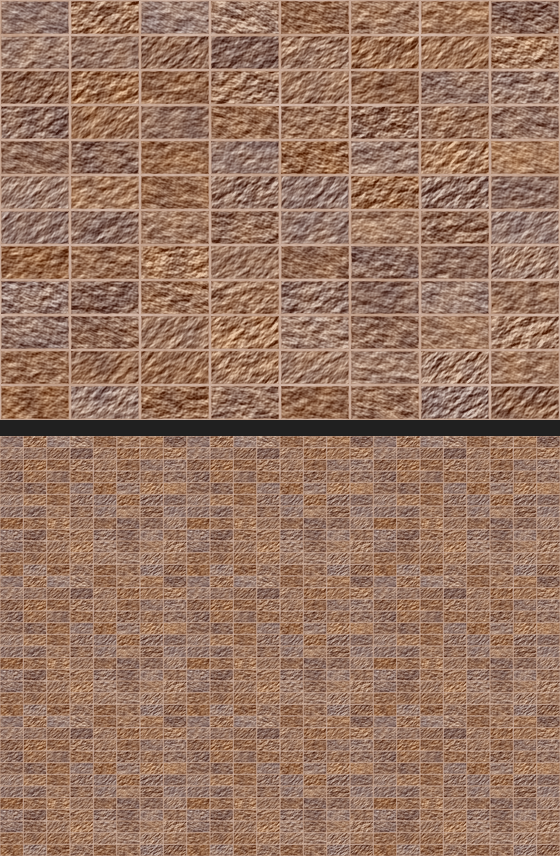
Top: one tile. Bottom: repeated 3 by 3.
A Shadertoy shader for this texture:

```glsl
// Stack-bonded wall of split-face reddish brown bricks with thin pale joints; tiles seamlessly.

const vec2  BRICKS       = vec2(8.0, 12.0);   // repeats across and down
const vec2  BRICK_SIZE   = vec2(2.0, 1.0);    // one brick in wall units
const float JOINT_HALF   = 0.042;             // half the joint width
const float JOINT_SOFT   = 0.022;
const float EDGE_WOBBLE  = 0.018;
const float GRAIN_SCALE  = 4.2;               // coarsest chips per wall unit
const float GRAIN_GAIN   = 0.58;
const int   GRAIN_LAYERS = 3;
const vec2  LIGHT_STEP   = vec2(-0.022, 0.046);
const float RELIEF       = 1.9;               // strength of the slanting light
const float CAVITY       = 0.38;              // darkening of hollows
const float BASE_TONE    = 0.53;
const float TONE_SPREAD  = 0.22;              // brightness range between bricks
const float NO_WRAP      = 4096.0;

const vec3 STONE_DARK  = vec3(0.34, 0.17, 0.09);
const vec3 STONE_LIGHT = vec3(0.81, 0.70, 0.62);
const vec3 JOINT_TAN   = vec3(0.71, 0.56, 0.46);
const vec3 JOINT_PALE  = vec3(0.82, 0.71, 0.65);
const vec3 WARM_SHIFT  = vec3(0.07, 0.01, -0.07);

// Integer hash giving two values in 0..1
vec2 hash2(vec2 cell) {
    const uint MULT = 1664525u;
    uvec2 n = uvec2(ivec2(cell)) * MULT + 1013904223u;
    n.x += n.y * MULT;
    n.y += n.x * MULT;
    n ^= n >> 16u;
    n.x += n.y * MULT;
    n.y += n.x * MULT;
    n ^= n >> 16u;
    return vec2(n & 65535u) / 65535.0;
}

// Contribution of one lattice corner
float corner(vec2 cell, vec2 offset, vec2 period) {
    float angle = 6.2832 * hash2(mod(cell, period)).x;
    return dot(vec2(cos(angle), sin(angle)), offset);
}

// Gradient noise that wraps after period cells
float gradientNoise(vec2 p, vec2 period) {
    vec2 i = floor(p);
    vec2 f = p - i;
    vec2 w = f * f * f * (f * (f * 6.0 - 15.0) + 10.0);
    vec2 e = vec2(1.0, 0.0);
    float low  = mix(corner(i, f, period), corner(i + e.xy, f - e.xy, period), w.x);
    float high = mix(corner(i + e.yx, f - e.yx, period), corner(i + e.xx, f - e.xx, period), w.x);
    return mix(low, high, w.y);
}

// Height of the broken stone face, chips stretched along a slant
float stoneHeight(vec2 p, float slant, vec2 seed) {
    vec2 q = vec2(p.x * 0.75, p.y - slant * p.x) * GRAIN_SCALE + seed * 200.0;
    float height = 0.0;
    float amplitude = 0.5;
    for (int i = 0; i < GRAIN_LAYERS; i++) {
        height += amplitude * gradientNoise(q, vec2(NO_WRAP));
        q = q * 2.0 + 17.3;
        amplitude *= GRAIN_GAIN;
    }
    return height;
}

// Colour of one brick at a point measured from its lower left corner
vec3 stoneColour(vec2 p, vec2 id, float edge) {
    vec2 seed = hash2(id);
    vec2 look = hash2(id + 50.0);
    float slant = mix(-0.25, 0.65, look.x);
    float height = stoneHeight(p, slant, seed);
    float lit = height - stoneHeight(p + LIGHT_STEP, slant, seed);
    float patches = gradientNoise(p * 1.6 + seed.yx * 90.0, vec2(NO_WRAP));

    float contrast = mix(0.85, 1.3, look.y * look.y);
    float tone = BASE_TONE + TONE_SPREAD * (seed.x - 0.55) + 0.16 * patches;
    tone += contrast * (RELIEF * lit + CAVITY * height);
    tone -= 0.10 * (1.0 - smoothstep(JOINT_HALF, JOINT_HALF + 0.07, edge));

    vec3 colour = mix(STONE_DARK, STONE_LIGHT, clamp(tone, -0.15, 1.15));
    return colour + WARM_SHIFT * (seed.y - 0.5 + 0.5 * patches);
}

// Mortar: pale along the middle, tan at the sides, uneven along the wall
vec3 jointColour(vec2 wall, vec2 wallSize, float edge) {
    float stain = gradientNoise(wall * 0.5, wallSize * 0.5);
    float grit = gradientNoise(wall * 9.0, wallSize * 9.0);
    float middle = 1.0 - smoothstep(0.0, JOINT_HALF, edge);
    float pale = 0.35 + 0.5 * middle + 0.7 * stain + 0.35 * grit;
    return mix(JOINT_TAN, JOINT_PALE, clamp(pale, 0.0, 1.15));
}

void mainImage(out vec4 fragColor, in vec2 fragCoord) {
    vec2 wallSize = BRICKS * BRICK_SIZE;
    vec2 wall = fragCoord / iResolution.xy * wallSize;
    vec2 id = mod(floor(wall / BRICK_SIZE), BRICKS);
    vec2 local = mod(wall, BRICK_SIZE);

    // Distance to the joint centre line
    vec2 border = min(local, BRICK_SIZE - local);
    float edge = min(border.x, border.y);

    // Slightly chipped outline, softened by at least a pixel
    float wobble = EDGE_WOBBLE * gradientNoise(wall * 6.0, wallSize * 6.0);
    float soft = max(JOINT_SOFT, 0.7 * wallSize.y / iResolution.y);
    float stone = smoothstep(JOINT_HALF - soft, JOINT_HALF + soft, edge + wobble);

    vec3 colour = mix(jointColour(wall, wallSize, edge), stoneColour(local, id, edge), stone);
    fragColor = vec4(clamp(colour, 0.0, 1.0), 1.0);
}
```
